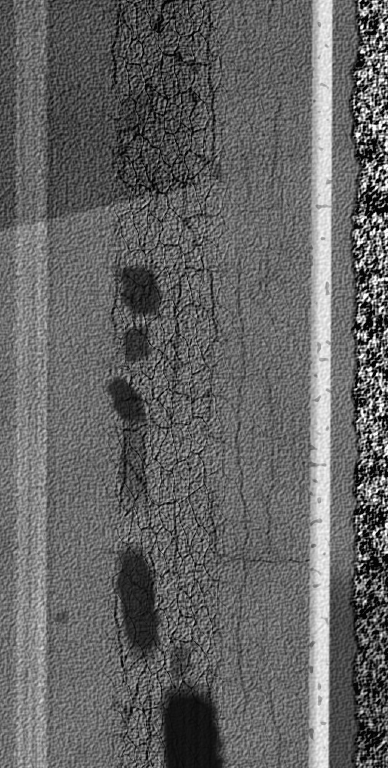
Give the GLSL for this texture, as a WebGL 1 fragment shader.

```glsl
precision highp float;
// Overhead view of cracked asphalt with oil stains, a painted edge line and a gravel verge.
uniform vec2 u_resolution;

// Lengths are in canvas heights, tones in linear grey steps.
const float ASPHALT = 0.435;
const float GRAIN = 0.30;
const float CRACK_DEPTH = 0.27;
const float TRACK_LEFT = 0.022;
const float TRACK_RIGHT = 0.061;
const float LINE_LEFT = 0.405;
const float LINE_RIGHT = 0.431;
const float VERGE = 0.463;
const vec2 LARGE_CELLS = vec2(52.0, 25.0);
const vec2 SMALL_CELLS = vec2(100.0, 58.0);
const vec2 LIGHT_STEP = vec2(0.0017, -0.0012);

vec2 hash2(vec2 p) {
  vec3 q = fract(p.xyx * vec3(0.1031, 0.1030, 0.0973));
  q += dot(q, q.yzx + 33.33);
  return fract((q.xx + q.yz) * q.zy);
}

float gradientDot(vec2 cell, vec2 offset) {
  float angle = 6.2832 * hash2(cell).x;
  return dot(vec2(cos(angle), sin(angle)), offset);
}

float noise(vec2 p) {
  vec2 i = floor(p), f = fract(p);
  vec2 u = f * f * f * (f * (f * 6.0 - 15.0) + 10.0);
  vec2 e = vec2(1.0, 0.0);
  float low = mix(gradientDot(i, f), gradientDot(i + e, f - e), u.x);
  float high = mix(gradientDot(i + e.yx, f - e.yx), gradientDot(i + 1.0, f - 1.0), u.x);
  return mix(low, high, u.y);
}

float band(float x, float a, float b, float soft) {
  return smoothstep(a - soft, a + soft, x) * (1.0 - smoothstep(b - soft, b + soft, x));
}

// Cracks follow the borders between jittered cells.
float crackNet(vec2 p, vec2 cells, float width) {
  p += 0.006 * vec2(noise(p * 55.0), noise(p * 55.0 + 31.0));
  vec2 g = p * cells, base = floor(g);
  float near = 9.0, second = 9.0;
  for (int j = -1; j <= 1; j++) {
    for (int i = -1; i <= 1; i++) {
      vec2 cell = base + vec2(float(i), float(j));
      float d = length(cell + hash2(cell + 7.0) - g);
      second = min(second, max(near, d));
      near = min(near, d);
    }
  }
  return 1.0 - smoothstep(0.0, width, second - near);
}

// Long wandering cracks that run along the lane.
float longCracks(vec2 p) {
  float total = 0.0;
  for (int i = 0; i < 6; i++) {
    float k = float(i);
    float path = 0.156 + 0.040 * k + 0.018 * noise(vec2(p.y * 6.0, k * 9.3))
               + 0.007 * noise(vec2(p.y * 38.0, k * 5.7 + 2.0));
    float strength = smoothstep(-0.25, 0.2, noise(vec2(p.y * 9.0, k * 3.1 + 40.0)));
    strength *= k > 3.5 ? 0.55 : 1.0;
    total = max(total, strength * (1.0 - smoothstep(0.0006, 0.0028, abs(p.x - path))));
  }
  return total;
}

float stain(vec2 p, vec2 centre, vec2 radius, float slant) {
  vec2 d = p - centre;
  d.x += slant * d.y;
  d += 0.008 * vec2(noise(p * 55.0), noise(p * 55.0 + 17.0));
  d = abs(d / radius);
  return 1.0 - smoothstep(0.75, 1.15, pow(dot(d * d * d, vec2(1.0)), 0.333));
}

void main() {
  vec2 p = gl_FragCoord.xy / u_resolution.y;
  float x = p.x, y = p.y;
  float relief = noise(p * 250.0) - noise((p + LIGHT_STEP) * 250.0);
  float speck = noise(p * 190.0 + 60.0);
  float streak = noise(vec2(x * 170.0, y * 3.0));

  // Asphalt and the shaded upper part with its slanted boundary
  float tone = ASPHALT + 0.05 * noise(p * 9.0) + 0.025 * streak;
  float shade = smoothstep(-0.003, 0.003, y - 0.70 - 0.23 * x);
  shade *= 1.0 - 0.72 * smoothstep(0.225, 0.275, x);
  tone -= 0.13 * shade;

  // Worn paint track on the left
  float track = band(x, TRACK_LEFT, TRACK_RIGHT, 0.002);
  float ridges = band(x, 0.018, 0.025, 0.002) + band(x, 0.050, 0.060, 0.002);
  tone += track * (0.10 + 0.12 * streak) + ridges * (0.04 + 0.12 * speck);
  tone -= 0.05 * band(x, 0.062, 0.069, 0.003);

  // Crack network, densest in the wheel path
  float wheel = band(x, 0.152, 0.282, 0.025);
  float road = 1.0 - smoothstep(0.395, 0.405, x);
  float density = road * (0.22 + 0.78 * wheel + 0.12 * band(x, 0.28, 0.37, 0.03));
  float large = crackNet(p, LARGE_CELLS, 0.13);
  float lit = crackNet(p + LIGHT_STEP, LARGE_CELLS, 0.13);
  float small = crackNet(p + 3.0, SMALL_CELLS, 0.20);
  float cracks = max(density * max(large, 0.55 * small), longCracks(p) * road);
  float seam = abs(y - 0.27 - 0.012 * noise(vec2(x * 30.0, 4.0)));
  cracks = max(cracks, 0.6 * band(x, 0.27, 0.42, 0.01) * (1.0 - smoothstep(0.0005, 0.002, seam)));
  tone += density * 0.11 * max(lit - large, 0.0) - CRACK_DEPTH * cracks;
  tone += GRAIN * relief * (0.8 + 0.5 * wheel) + 0.10 * speck;

  // Oil stains down the wheel path
  float oil = 0.25 * stain(p, vec2(0.177, 0.853), vec2(0.018, 0.026), 0.0);
  oil = max(oil, 0.66 * stain(p, vec2(0.183, 0.621), vec2(0.026, 0.033), 0.25));
  oil = max(oil, 0.58 * stain(p, vec2(0.177, 0.553), vec2(0.017, 0.023), 0.0));
  oil = max(oil, 0.70 * stain(p, vec2(0.164, 0.477), vec2(0.020, 0.029), 0.35));
  oil = max(oil, 0.30 * stain(p, vec2(0.173, 0.400), vec2(0.016, 0.062), 0.0));
  oil = max(oil, 0.74 * stain(p, vec2(0.180, 0.215), vec2(0.025, 0.073), 0.12));
  oil = max(oil, 0.40 * stain(p, vec2(0.235, 0.135), vec2(0.013, 0.022), 0.0));
  oil = max(oil, 0.35 * stain(p, vec2(0.081, 0.196), vec2(0.008, 0.007), 0.0));
  oil = max(oil, 0.93 * stain(p, vec2(0.250, 0.025), vec2(0.040, 0.084), 0.10));
  tone = mix(tone, 0.05 + 0.03 * streak, oil);

  // Painted edge line
  float drift = x + 0.005 * (0.6 - y);
  float paint = band(drift, LINE_LEFT, LINE_RIGHT, 0.0018);
  float white = mix(0.66, 0.87, smoothstep(0.408, 0.417, drift)) + 0.10 * speck + 0.10 * relief;
  white -= 0.25 * smoothstep(0.25, 0.45, noise(p * 95.0 + 8.0));
  tone = mix(tone, white, paint);

  // Gravel verge behind a ragged broken edge
  float edge = VERGE + 0.013 * noise(vec2(y * 11.0, 2.0)) + 0.009 * noise(vec2(y * 48.0, 6.0));
  float damp = 1.0 - smoothstep(0.20, 0.30, y + 0.06 * noise(p * 20.0));
  float gravel = 0.45 + 0.95 * noise(p * vec2(130.0, 100.0)) + 0.85 * relief + 0.5 * speck;
  gravel -= 0.35 * smoothstep(0.05, 0.35, noise(p * 32.0));
  tone = mix(tone, gravel, smoothstep(-0.002, 0.004, x - edge));
  tone -= 0.34 * (1.0 - smoothstep(0.001, 0.005, abs(x - edge))) * (0.7 + speck);
  tone *= 1.0 - 0.36 * damp * smoothstep(0.429, 0.434, drift);

  gl_FragColor = vec4(vec3(clamp(tone, 0.02, 0.98)), 1.0);
}
```
